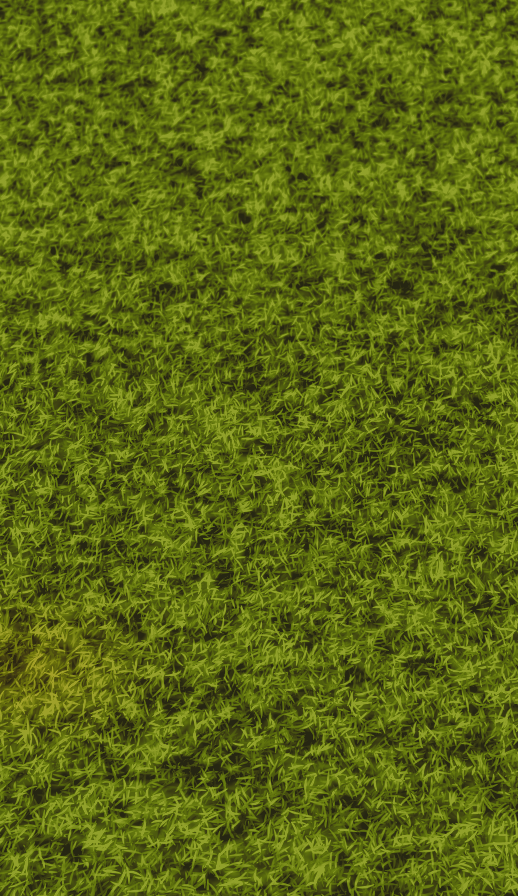
Write a WebGL 1 fragment shader that draws this texture.

```glsl
precision highp float;
uniform vec2 u_resolution;

// Palette from deep shade to sunlit tips
const vec3 SHADE = vec3(0.15, 0.15, 0.07);
const vec3 MOSS = vec3(0.24, 0.25, 0.07);
const vec3 LEAF = vec3(0.30, 0.35, 0.06);
const vec3 GRASS = vec3(0.36, 0.43, 0.05);
const vec3 BRIGHT = vec3(0.43, 0.51, 0.07);
const vec3 TIP = vec3(0.57, 0.63, 0.17);
const vec3 DRY_TINT = vec3(1.14, 1.0, 0.95);

// Lengths are fractions of the canvas width
const int LAYERS = 30;
const float CELL = 0.048;
const float HALF_LENGTH = 0.020;
const float HALF_WIDTH = 0.0023;
const float BEND = 0.0032;
const float LEAN = 1.0;
const float LEAN_SPREAD = 2.6;
const float PERSPECTIVE = 0.35;
const float FAR_BLUR = 0.0070;
const float BLADE_CONTRAST = 3.3;
const float SOIL_TONE = -1.15;
const float LOW_TONE = -0.45;
const float HIGH_TONE = 0.9;
const float DRY_LIFT = 0.4;
const vec2 DRY_CENTER = vec2(0.04, 0.44);
const vec2 DRY_SIZE = vec2(0.20, 0.12);

vec4 hash4(vec2 p) {
  vec4 q = fract(p.xyxy * vec4(0.1031, 0.1030, 0.0973, 0.1099));
  q += dot(q, q.wzxy + 33.33);
  return fract((q.xxyz + q.yzzw) * q.zywx);
}

float noise(vec2 p) {
  vec2 i = floor(p);
  vec2 f = fract(p);
  f = f * f * (3.0 - 2.0 * f);
  float low = mix(hash4(i).x, hash4(i + vec2(1.0, 0.0)).x, f.x);
  float high = mix(hash4(i + vec2(0.0, 1.0)).x, hash4(i + 1.0).x, f.x);
  return mix(low, high, f.y) - 0.5;
}

// Uneven light over tufts of several sizes
float tufts(vec2 p) {
  vec2 q = p * vec2(1.0, 1.5) + 20.0;
  q += 0.02 * vec2(noise(q * 23.0), noise(q * 23.0 + 50.0));
  return 0.45 * noise(q * 6.0) + 1.2 * noise(q * 17.0 + 7.0)
       + 1.9 * noise(q * 36.0 + 31.0) + 1.1 * noise(q * 75.0 + 63.0);
}

// Coverage of a bent, tapered blade centred on the origin
float blade(vec2 p, float angle, float halfLength, float bend, float soft) {
  vec2 along = vec2(cos(angle), sin(angle));
  float x = dot(p, along);
  float t = min(abs(x) / halfLength, 1.0);
  float y = abs(dot(p, vec2(-along.y, along.x)) - bend * (t * t - 0.4));
  float width = HALF_WIDTH * (1.0 - 0.7 * t * t);
  float side = 1.0 - smoothstep(width - soft, width + soft, y);
  float ends = 1.0 - smoothstep(halfLength - soft, halfLength + soft, abs(x));
  return side * ends;
}

// Tone is spread around zero with a deviation near one
vec3 palette(float tone) {
  vec3 c = mix(SHADE, MOSS, clamp((tone + 1.9) / 0.75, 0.0, 1.0));
  c = mix(c, LEAF, clamp((tone + 1.15) / 0.6, 0.0, 1.0));
  c = mix(c, GRASS, clamp((tone + 0.55) / 0.6, 0.0, 1.0));
  c = mix(c, BRIGHT, clamp((tone - 0.05) / 0.65, 0.0, 1.0));
  return mix(c, TIP, clamp((tone - 0.7) / 1.0, 0.0, 1.0));
}

void main() {
  vec2 uv = gl_FragCoord.xy / u_resolution.x;
  float height = u_resolution.y / u_resolution.x;

  // Lawn plane shrinking and losing focus with distance
  float scale = 1.0 + PERSPECTIVE * uv.y;
  vec2 ground = vec2((uv.x - 0.5) * scale, uv.y + 0.5 * PERSPECTIVE * uv.y * uv.y);
  float blur = FAR_BLUR * smoothstep(0.3, 1.0, uv.y / height);
  float soft = max(0.7 * scale / u_resolution.x, blur);

  // Blades stacked from the shaded ground upward
  float tone = SOIL_TONE;
  for (int i = 0; i < LAYERS; i++) {
    float layer = float(i);
    float lift = mix(LOW_TONE, HIGH_TONE, layer / float(LAYERS - 1));
    vec2 p = ground / CELL + fract(layer * vec2(0.618, 0.755)) + 20.0;
    vec2 corner = floor(p - 0.5);
    for (int j = 0; j < 4; j++) {
      vec2 cell = corner + vec2(mod(float(j), 2.0), floor(float(j) * 0.5));
      vec4 r = hash4(cell + layer * vec2(17.0, 59.0));
      vec4 s = hash4(cell + layer * vec2(41.0, 23.0) + 300.0);
      float angle = LEAN + (r.z - 0.5) * LEAN_SPREAD;
      float size = HALF_LENGTH * mix(0.5, 1.0, s.x);
      float mask = blade((p - cell - r.xy) * CELL, angle, size, BEND * (s.y - 0.5) * 2.0, soft);
      tone = mix(tone, lift + (r.w - 0.5) * BLADE_CONTRAST, 0.85 * mask);
    }
  }
  tone += tufts(ground) - 0.15 * (1.0 - smoothstep(0.0, 0.4, uv.y));

  // Dry patch and final colour
  vec2 dry = (uv - DRY_CENTER) / DRY_SIZE;
  float dryness = exp(-dot(dry, dry));
  vec3 tint = mix(vec3(1.0), DRY_TINT, dryness);
  gl_FragColor = vec4(palette(tone + DRY_LIFT * dryness) * tint, 1.0);
}
```
